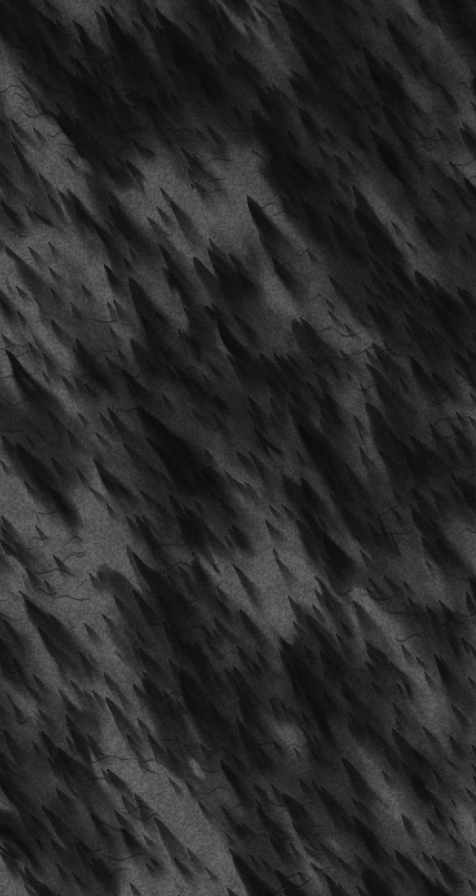
Give the GLSL for this texture, as a WebGL 2 fragment shader.

```glsl
#version 300 es
precision highp float;
// Dark wind-blown dust fans with sharp tips, fading downwind over pale cracked ground.

uniform vec2 u_resolution;
out vec4 outColor;

const float WIND_ANGLE = -0.97;               // radians, towards lower right
const float PALE = 0.33;                      // bare ground
const float DARK = 0.048;                     // thickest dust
const vec2 SMALL_FAN = vec2(0.015, 0.030);    // cell size: across, along wind
const vec2 MEDIUM_FAN = vec2(0.029, 0.060);
const vec2 LARGE_FAN = vec2(0.060, 0.120);
const vec2 STREAK_SCALE = vec2(19.0, 7.5);    // broad dust bands
const float BAND_DEPTH = 1.15;
const vec2 CRACK_CELL = vec2(0.052, 0.021);
const float CRACK_WIDTH = 0.0022;
const float CRACK_DEPTH = 0.50;
const float TOOTH_SCALE = 120.0;              // ragged upwind edges
const float TOOTH_LENGTH = 0.026;
const float GRAIN_SCALE = 470.0;
const float GRAIN = 0.30;

vec4 hash4(vec2 p) {
  vec4 a = fract(p.xyxy * vec4(0.1031, 0.1030, 0.0973, 0.1099));
  a += dot(a, a.wzxy + 33.33);
  return fract((a.xxyz + a.yzzw) * a.zywx);
}

float noise(vec2 p) {
  vec2 i = floor(p), f = fract(p);
  f = f * f * (3.0 - 2.0 * f);
  float low = mix(hash4(i).x, hash4(i + vec2(1, 0)).x, f.x);
  float high = mix(hash4(i + vec2(0, 1)).x, hash4(i + vec2(1, 1)).x, f.x);
  return mix(low, high, f.y);
}

float layeredNoise(vec2 p) {
  float sum = 0.0, weight = 0.53;
  for (int k = 0; k < 4; k++) {
    sum += weight * noise(p);
    p = p * 2.03 + 17.7;
    weight *= 0.5;
  }
  return sum;
}

// Scattered fans: pointed at the upwind end, wider and softer downwind.
float fans(vec2 wind, vec2 cell, float density, float seed) {
  vec2 g = wind / cell + seed;
  vec2 home = floor(g);
  float cover = 0.0;
  for (int j = -2; j <= 0; j++) {
    for (int i = -1; i <= 1; i++) {
      vec2 id = home + vec2(i, j);
      vec4 h = hash4(id + seed);
      float size = mix(0.5, 1.0, h.z);
      vec2 r = (g - id - h.xy) / size;
      float t = max(r.y, 0.0);
      float halfWidth = 0.40 * pow(t, 0.7);
      float soft = 0.025 + 0.20 * t;
      float body = 1.0 - smoothstep(halfWidth - soft, halfWidth + soft, abs(r.x));
      float fade = smoothstep(0.0, 0.05, t) * (1.0 - smoothstep(0.15, 1.8, t));
      float present = smoothstep(h.w - 0.04, h.w + 0.04, density);
      cover = max(cover, body * fade * present);
    }
  }
  return cover;
}

// Short wavy cracks, mostly level, tapering at both ends.
float cracks(vec2 p) {
  vec2 home = floor(p / CRACK_CELL);
  float dark = 0.0;
  for (int j = -1; j <= 1; j++) {
    for (int i = -1; i <= 1; i++) {
      vec2 id = home + vec2(i, j);
      vec4 h = hash4(id + 71.0);
      vec2 r = p - (id + h.xy) * CRACK_CELL;
      float along = r.x / (CRACK_CELL.x * mix(0.25, 0.7, h.z));
      float bend = r.x * (h.w - 0.65) * 0.7 + 0.0025 * sin(5.0 * along + 40.0 * h.z);
      float line = 1.0 - smoothstep(0.0, CRACK_WIDTH, abs(r.y - bend));
      float taper = 1.0 - smoothstep(0.4, 1.0, abs(along));
      dark = max(dark, line * taper * step(0.35, h.w));
    }
  }
  return dark;
}

void main() {
  vec2 p = gl_FragCoord.xy / u_resolution.y;

  // Wind frame: x across, y downwind, gently bent
  vec2 down = vec2(cos(WIND_ANGLE), sin(WIND_ANGLE));
  vec2 wind = vec2(dot(p, vec2(-down.y, down.x)), dot(p, down));
  wind.x += 0.012 * (noise(p * 7.0) - 0.5) + 0.004 * (noise(p * 50.0) - 0.5);
  vec2 ragged = wind;
  ragged.y -= TOOTH_LENGTH * noise(wind * vec2(TOOTH_SCALE, 18.0));

  // Broad bands, thicker towards the upper right
  float band = layeredNoise(ragged * STREAK_SCALE + 31.0);
  float trend = 0.50 * (p.y - 0.5) + 0.45 * (p.x - 0.27);
  float dust = BAND_DEPTH * smoothstep(0.30, 0.72, band + 0.3 * trend) + 0.6 * trend;

  // Fans gather where the bands are thick
  float density = clamp(0.48 + 1.2 * (band - 0.5) + 0.4 * trend, 0.15, 0.85);
  dust += 0.95 * fans(wind, SMALL_FAN, density, 5.0);
  dust += 1.25 * fans(ragged, MEDIUM_FAN, density, 23.0);
  dust += 1.35 * fans(ragged, LARGE_FAN, density, 47.0);

  // Cracks
  vec2 bent = p + 0.007 * vec2(noise(p * 60.0), noise(p * 60.0 + 9.0));
  float broken = smoothstep(0.35, 0.65, noise(p * 15.0 + 3.0));
  dust += CRACK_DEPTH * broken * cracks(bent);

  float shade = DARK + (PALE - DARK) * exp(-max(dust, 0.0));
  shade *= 0.93 + 0.14 * noise(p * 70.0);
  shade *= 1.0 + GRAIN * (noise(p * GRAIN_SCALE) - 0.5);
  outColor = vec4(vec3(shade), 1.0);
}
```
